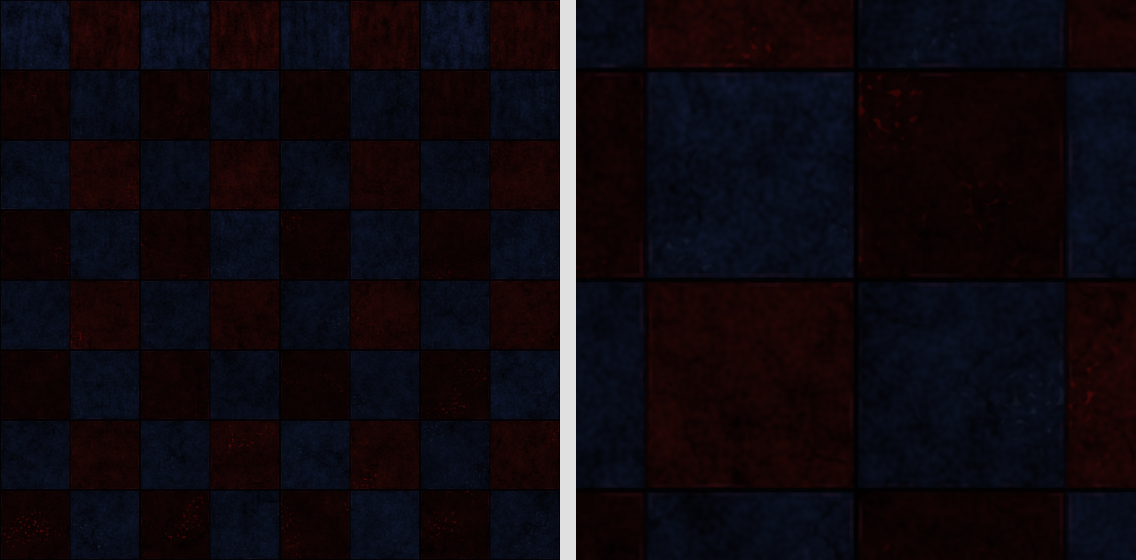
Left: the whole. Right: its middle third, enlarged.
Write a Shadertoy shader that draws this pattern.

```glsl
// An 8 by 8 checkerboard of dark navy and oxblood tiles with thin black seams.
// Gradient noise mottles each tile; streaks grow towards the top, cracks towards
// the bottom, and sparse bright flecks and worn rims break up the surface.

const float TILES = 8.0;
const vec3 NAVY = vec3(0.030, 0.045, 0.092);
const vec3 OXBLOOD = vec3(0.072, 0.013, 0.012);
const vec3 SEAM = vec3(0.006, 0.005, 0.010);

float hash(vec2 p) {
    vec3 q = fract(p.xyx * vec3(0.1031, 0.1030, 0.0973));
    q += dot(q, q.yzx + 33.33);
    return fract((q.x + q.y) * q.z);
}

vec2 gradient(vec2 cell) {
    float angle = 6.2832 * hash(cell);
    return vec2(cos(angle), sin(angle));
}

float gradientNoise(vec2 p) {
    vec2 i = floor(p), f = p - i;
    vec2 u = f * f * f * (f * (f * 6.0 - 15.0) + 10.0);
    vec2 e = vec2(1.0, 0.0);
    float low = mix(dot(gradient(i), f), dot(gradient(i + e), f - e), u.x);
    float high = mix(dot(gradient(i + e.yx), f - e.yx), dot(gradient(i + 1.0), f - 1.0), u.x);
    return mix(low, high, u.y);
}

float fbm(vec2 p) {
    float sum = 0.0, amplitude = 0.6;
    for (int k = 0; k < 5; k++) {
        sum += amplitude * gradientNoise(p);
        p = mat2(1.6, 1.2, -1.2, 1.6) * p + 7.3;
        amplitude *= 0.55;
    }
    return sum;
}

// Thin veins along the zero crossings of warped noise
float cracks(vec2 p) {
    vec2 warp = vec2(fbm(p * 1.5), fbm(p * 1.5 + 19.0));
    float ridge = abs(gradientNoise(p * 1.7 + warp * 0.9));
    return (1.0 - smoothstep(0.0, 0.07, ridge)) * smoothstep(-0.25, 0.2, fbm(p + 41.0));
}

// Smooth checker mask: 1 where column + row is even
float checker(vec2 p, float pixel) {
    vec2 wave = abs(fract(p * 0.5) - 0.5) * 2.0;
    vec2 nearest = min(wave, 1.0 - wave);
    vec2 side = mod(floor(p), 2.0) * -2.0 + 1.0;
    vec2 s = side * clamp(nearest / (0.5 * pixel), 0.0, 1.0);
    return 0.5 + 0.5 * s.x * s.y;
}

// Coverage of a line of the given half width
float lineMask(float d, float halfWidth, float pixel) {
    return 1.0 - smoothstep(halfWidth - 0.5 * pixel, halfWidth + 0.5 * pixel, d);
}

// Brightness factor of the worn surface
float wear(vec2 p, vec2 tile, float height) {
    vec2 q = p + 5.0 * hash(tile);
    float mottle = 0.75 * fbm(q * 2.2) + 0.65 * fbm(q * 8.0) + 0.5 * gradientNoise(q * 27.0);
    float streaks = fbm(q * vec2(9.0, 2.2) + 11.0) * smoothstep(0.5, 1.0, height);
    float veins = cracks(q) * mix(0.45, 0.15, height);
    return max(1.05 + mottle + 1.1 * streaks - veins, 0.25);
}

// Sparse bright grains, gathered in patches
float flecks(vec2 p) {
    float patches = smoothstep(0.05, 0.4, fbm(p * 1.3 + 63.0));
    return patches * smoothstep(0.15, 0.5, gradientNoise(p * 23.0));
}

void mainImage(out vec4 fragColor, in vec2 fragCoord) {
    vec2 uv = fragCoord / iResolution.xy;
    vec2 p = uv * TILES;
    float pixel = TILES / min(iResolution.x, iResolution.y);
    vec2 tile = floor(p);
    vec2 edge = 0.5 - abs(fract(p) - 0.5);

    // Tile colour: red rows alternate between deep and bright
    float red = checker(p, pixel);
    float rowTone = mix(0.78, 1.22, mod(tile.y, 2.0));
    vec3 color = mix(NAVY, OXBLOOD * rowTone, red);
    color *= 0.88 + 0.24 * hash(tile + 3.0);
    color *= 1.0 + 0.25 * smoothstep(0.75, 1.0, uv.y);
    color *= wear(p, tile, uv.y);

    // Flecks, strongest in the lower half
    vec3 fleckColor = mix(vec3(0.06, 0.07, 0.085), vec3(0.26, 0.015, 0.015), red);
    color += fleckColor * flecks(p) * mix(1.0, 0.3, uv.y);

    // Grimy border with a ragged pale rim
    float rim = min(edge.x, edge.y);
    color *= mix(0.75, 1.0, smoothstep(0.0, 0.06, rim + 0.05 * fbm(p * 5.0)));
    float chipped = smoothstep(-0.1, 0.3, fbm(p * 4.0 + 27.0));
    color += vec3(0.05, 0.016, 0.032) * chipped * lineMask(abs(rim - 0.022), 0.009, pixel);

    // Seams: every second vertical one is faint
    float oddSeam = mod(floor(p.x + 0.5), 2.0);
    float vertical = lineMask(edge.x, 0.011, pixel) * mix(0.95, 0.35, oddSeam);
    float horizontal = lineMask(edge.y, 0.011, pixel) * 0.85;
    color = mix(color, SEAM, max(vertical, horizontal));

    fragColor = vec4(color, 1.0);
}
```
